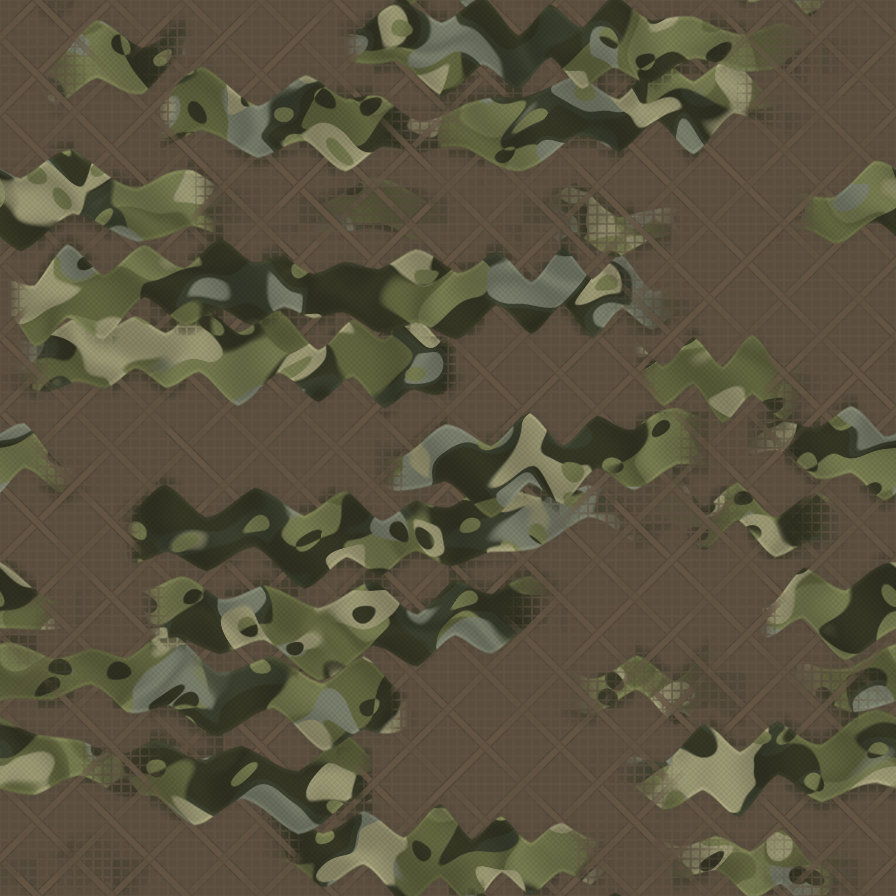
This pattern is drawn by a three.js fragment shader. Its source:

```glsl
varying vec2 vUv;

const vec3 GROUND = vec3(0.36, 0.31, 0.25);
const vec3 STRIP = vec3(0.395, 0.335, 0.265);
const vec3 DARK = vec3(0.19, 0.195, 0.13);
const vec3 OLIVE = vec3(0.35, 0.365, 0.225);
const vec3 LIGHT = vec3(0.42, 0.435, 0.28);
const vec3 PALE = vec3(0.55, 0.54, 0.41);
const vec3 GREY = vec3(0.43, 0.445, 0.38);
const int BANDS = 11;
const float HALF_WIDTH = 0.035;    // half height of a full band
const float PRESENCE = 0.32;       // bias: higher leaves fewer gaps in a band
const float LATTICE = 12.0;        // diamonds across
const float STRIP_WIDTH = 0.055;   // half width, in lattice cells
const float GRID = 96.0;           // fine squares across
const float MESH = 160.0;          // weave dots across
const vec2 LARGE = vec2(14.0, 20.0);
const vec2 SMALL = vec2(20.0, 26.0);
const float SOFT = 0.0015;
const float TAU = 6.2831853;

float hash(vec2 p) {
  vec3 q = fract(vec3(p.xyx) * 0.1031);
  q += dot(q, q.yzx + 33.33);
  return fract((q.x + q.y) * q.z);
}

float wave(float x) { return sin(TAU * x); }

// Wrapped cellular noise: two smooth values, nearest distance, nearest hash
vec4 cells(vec2 p, vec2 period, float seed) {
  vec2 base = floor(p), sum = vec2(0.0);
  float total = 0.0, nearest = 9.0, id = 0.0;
  for (int j = -1; j <= 1; j++) {
    for (int i = -1; i <= 1; i++) {
      vec2 cell = base + vec2(float(i), float(j));
      vec2 key = mod(cell, period) + seed;
      vec2 site = cell + 0.15 + 0.7 * vec2(hash(key + 3.7), hash(key + 91.3));
      float d = length(p - site), w = exp(-5.0 * d * d);
      sum += w * vec2(hash(key + 17.1), hash(key + 53.9));
      total += w;
      if (d < nearest) { nearest = d; id = hash(key + 71.7); }
    }
  }
  return vec4(sum / total, nearest, id);
}

float above(float level, float v) { return smoothstep(level - 0.025, level + 0.025, v); }

// Rounded patches with eye-like spots
vec3 camouflage(vec2 uv, float seed) {
  vec2 p = uv + 0.009 * vec2(wave(5.0 * uv.y + 2.0 * uv.x) + 0.6 * wave(11.0 * uv.y),
                             wave(7.0 * uv.x - 3.0 * uv.y) + 0.6 * wave(13.0 * uv.x));
  vec4 big = cells(p * LARGE, LARGE, seed);
  vec4 fine = cells(p * SMALL, SMALL, seed + 200.0);
  float region = wave(uv.x + 0.35) * 0.6 + wave(2.0 * uv.x + uv.y) * 0.4;
  float dark = above(0.51 + 0.06 * region, big.x);
  vec3 col = mix(OLIVE, LIGHT, above(0.56 - 0.05 * region, big.y));
  col = mix(col, DARK + 0.035 * vec3(0.6, 0.9, 1.0) * above(0.6, fine.y), dark);
  col = mix(col, GREY, above(0.77, fine.y));
  col = mix(col, PALE, above(0.76, fine.x));
  float spot = smoothstep(0.27, 0.22, fine.z) * step(0.68, fine.w);
  col = mix(col, mix(DARK, LIGHT, dark), spot);
  return col * (1.0 + 0.08 * wave(9.0 * uv.x + 6.0 * uv.y + big.y));
}

// Diagonal strip profile: x = body, y = dark edge
vec2 strip(float t, float strength) {
  float d = abs(fract(t) - 0.5);
  float body = smoothstep(STRIP_WIDTH + 0.02, STRIP_WIDTH - 0.01, d);
  float rim = smoothstep(0.03, 0.0, abs(d - STRIP_WIDTH - 0.015));
  return vec2(body, rim) * strength;
}

// Ground colour, with the open space between its threads in w
vec4 ground(vec2 uv) {
  vec2 g = abs(fract(uv * GRID) - 0.5);
  float thread = smoothstep(0.32, 0.46, max(g.x, g.y));
  vec2 diag = vec2(uv.x + uv.y, uv.x - uv.y) * LATTICE;
  vec2 cell = floor(diag);
  vec2 key = mod(vec2(cell.x + cell.y, cell.x - cell.y), 2.0 * LATTICE);
  vec2 a = strip(diag.x, 0.35 + 0.65 * hash(key + 5.0));
  vec2 b = strip(diag.y, 0.35 + 0.65 * hash(key + 45.0));
  float over = mod(cell.x + cell.y, 2.0);
  a *= 1.0 - over * b.x;
  b *= 1.0 - (1.0 - over) * a.x;
  float body = max(a.x, b.x);
  vec3 col = GROUND * (0.985 + 0.05 * thread);
  col = mix(col, STRIP, body) * (1.0 - 0.13 * max(a.y, b.y));
  return vec4(col, (1.0 - body) * (1.0 - 0.6 * thread));
}

void main() {
  vec2 uv = vUv;
  vec4 base = ground(uv);
  vec3 col = base.rgb;
  float stain = hash(mod(floor(uv * GRID / 4.0), GRID / 4.0) + 7.0);
  float mesh = wave(uv.x * MESH) * wave(uv.y * MESH);

  for (int i = 0; i < BANDS; i++) {
    float row = float(i);
    float h = hash(vec2(row, 2.3)), k = hash(vec2(row, 8.9)), m = hash(vec2(row, 31.7));
    // Scalloped centre line
    float t = fract(uv.x * (9.0 + floor(h * 5.0)) + k + 0.12 * wave(3.0 * uv.x + m));
    float scallop = mix(4.0 * abs(t - 0.5) - 1.0, cos(TAU * t), 0.5);
    float centre = (row + 0.5 + 0.3 * (m - 0.5)) / float(BANDS)
      + 0.012 * wave(uv.x + h) + 0.008 * wave(2.0 * uv.x + k)
      + (0.012 + 0.006 * wave(2.0 * uv.x + m)) * scallop;
    float dy = abs(fract(uv.y - centre + 0.5) - 0.5);
    // Gaps and tapering along the band
    float presence = PRESENCE + 0.5 * wave(uv.x + k) + 0.4 * wave(2.0 * uv.x + m)
      + 0.25 * wave(3.0 * uv.x + h);
    float halfWidth = HALF_WIDTH * (0.6 + 0.4 * smoothstep(0.0, 0.6, presence))
      + 0.006 * wave(5.0 * uv.x + h);
    float inset = halfWidth - dy;
    // Stained mesh and shadow around the band
    float fringe = smoothstep(-0.02, 0.0, inset) * smoothstep(-0.15, 0.2, presence);
    col = mix(col, DARK, fringe * base.w * (0.12 + 0.45 * step(0.68, stain)));
    float cover = smoothstep(-SOFT, SOFT, inset)
      * smoothstep(0.0, 0.22, presence - 0.12 * (1.0 - base.w));
    if (cover > 0.0) {
      vec3 patchColour = camouflage(uv, 37.0 * row);
      patchColour *= 1.0 + 0.12 * smoothstep(0.004, 0.0, abs(inset - 0.002)) + 0.05 * mesh;
      col = mix(col, patchColour, cover);
    }
  }
  gl_FragColor = vec4(col, 1.0);
}
```
